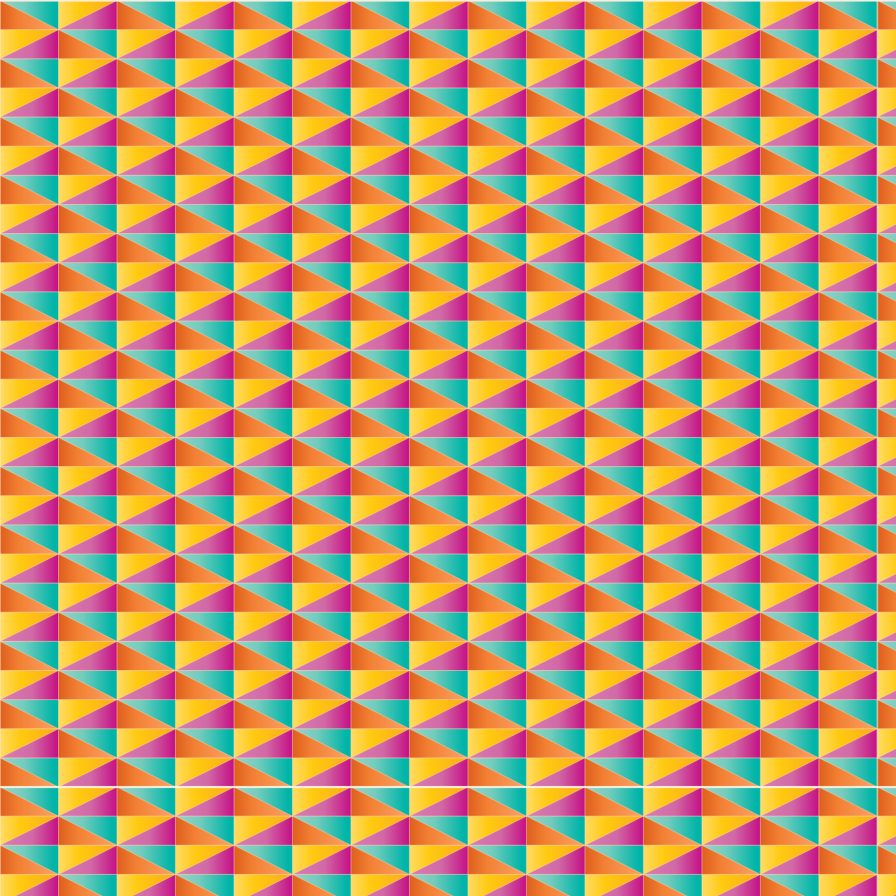
A Shadertoy shader for this pattern:

```glsl
// Checkerboard of wide cells, each split by a diagonal into two triangles with
// horizontal colour ramps: teal over orange, or yellow over pink. Hairlines trace
// the edges; the checker restarts at each large tile, which leaves a pale seam.

const vec2  TILE_CELLS  = vec2(15.0, 27.0);      // odd counts break the checker at a seam
const vec2  CELL        = vec2(0.06528, 0.03251);
const vec2  ORIGIN      = vec2(0.0, 0.0006);     // from the top left corner
const float HAIRLINE    = 0.0011;
const float SEAM_WIDTH  = 0.0024;
const vec2  EDGE_ALPHA  = vec2(0.50, 0.55);      // vertical, horizontal edges
const vec2  SEAM_ALPHA  = vec2(0.30, 0.85);
const float DIAG_ALPHA  = 0.38;
const vec3  LINE_COLOUR = vec3(1.00, 0.87, 0.70);
const vec3  SEAM_COLOUR = vec3(1.00, 0.96, 0.90);
const int   SAMPLES     = 4;                     // per pixel side

// Three-stop ramp with its middle colour at position m
vec3 ramp(vec3 a, vec3 b, vec3 c, float m, float t) {
    return t < m ? mix(a, b, t / m) : mix(b, c, (t - m) / (1.0 - m));
}

vec3 teal(float t) {
    return ramp(vec3(0.60, 0.83, 0.79), vec3(0.45, 0.80, 0.74), vec3(0.00, 0.71, 0.66),
                0.45, min(t / 0.92, 1.0));
}

vec3 orange(float t) {
    return ramp(vec3(0.87, 0.37, 0.11), vec3(0.95, 0.50, 0.20), vec3(0.98, 0.61, 0.36),
                0.38, min(t / 0.85, 1.0));
}

vec3 yellow(float t) {
    return ramp(vec3(1.00, 0.86, 0.40), vec3(1.00, 0.79, 0.06), vec3(0.98, 0.67, 0.11), 0.35, t);
}

vec3 pink(float t) {
    return ramp(vec3(0.85, 0.50, 0.70), vec3(0.82, 0.41, 0.65), vec3(0.77, 0.06, 0.52), 0.55, t);
}

// Box-filtered coverage of a line of width w at distance d
float lineCoverage(float d, float w, float px) {
    return clamp((0.5 * (w + px) - d) / px, 0.0, min(1.0, w / px));
}

vec3 pattern(vec2 p, float px) {
    vec2 tile = TILE_CELLS * CELL;
    vec2 q = mod(p - ORIGIN, tile);
    vec2 cell = floor(q / CELL);
    vec2 f = fract(q / CELL);

    // Alternate the slope of the diagonal and the colour pair
    bool falling = mod(cell.x + cell.y, 2.0) < 0.5;
    float side = falling ? f.x - f.y : 1.0 - f.x - f.y;   // positive in the upper triangle
    bool upper = side > 0.0;
    vec3 col = falling ? (upper ? teal(f.x) : orange(f.x))
                       : (upper ? yellow(f.x) : pink(f.x));

    // Diagonal hairline
    float diagonal = abs(side) * CELL.x * CELL.y / length(CELL);
    col = mix(col, LINE_COLOUR, DIAG_ALPHA * lineCoverage(diagonal, HAIRLINE, px));

    // Cell edges, then the stronger tile seams
    vec2 edge = min(f, 1.0 - f) * CELL;
    vec2 seam = min(q, tile - q);
    for (int i = 0; i < 2; i++) {
        col = mix(col, LINE_COLOUR, EDGE_ALPHA[i] * lineCoverage(edge[i], HAIRLINE, px));
        col = mix(col, SEAM_COLOUR, SEAM_ALPHA[i] * lineCoverage(seam[i], SEAM_WIDTH, px));
    }
    return col;
}

void mainImage(out vec4 fragColor, in vec2 fragCoord) {
    float n = float(SAMPLES);
    float px = 1.0 / (iResolution.y * n);
    vec3 sum = vec3(0.0);

    // Average a grid of samples to smooth the colour boundaries
    for (int j = 0; j < SAMPLES; j++)
    for (int i = 0; i < SAMPLES; i++) {
        vec2 offset = (vec2(i, j) + 0.5) / n - 0.5;
        vec2 p = (fragCoord + offset) / iResolution.y;
        sum += pattern(vec2(p.x, 1.0 - p.y), px);
    }
    fragColor = vec4(sum / (n * n), 1.0);
}
```
